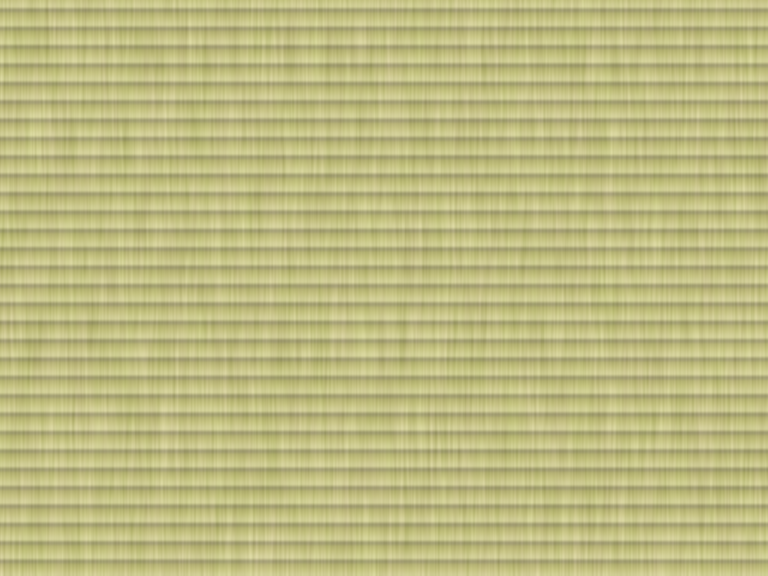
This texture is drawn by a Shadertoy shader. Its source:

```glsl
// Woven rush mat: horizontal ribs with soft dark seams, crossed by fine vertical fibres.

vec2 gradientAt(vec2 cell) {
    vec3 q = fract(cell.xyx * vec3(0.1031, 0.1030, 0.0973));
    q += dot(q, q.yzx + 33.33);
    float angle = 6.2832 * fract((q.x + q.y) * q.z);
    return vec2(cos(angle), sin(angle));
}

// Gradient noise, roughly -0.7 to 0.7
float gradientNoise(vec2 p) {
    vec2 cell = floor(p);
    vec2 f = p - cell;
    vec2 u = f * f * f * (f * (f * 6.0 - 15.0) + 10.0);
    vec2 e = vec2(1.0, 0.0);
    float a = dot(gradientAt(cell), f);
    float b = dot(gradientAt(cell + e.xy), f - e.xy);
    float c = dot(gradientAt(cell + e.yx), f - e.yx);
    float d = dot(gradientAt(cell + e.xx), f - e.xx);
    return mix(mix(a, b, u.x), mix(c, d, u.x), u.y);
}

// Rib shading: t runs from one seam (0) down to the next (1)
vec3 ribColor(float t) {
    vec3 shade = vec3(0.695, 0.682, 0.440);
    vec3 straw = vec3(0.765, 0.754, 0.496);
    vec3 pale = vec3(0.812, 0.802, 0.578);
    vec3 seam = vec3(0.635, 0.620, 0.440);
    vec3 color = mix(shade, straw, smoothstep(0.06, 0.48, t));
    color = mix(color, pale, smoothstep(0.36, 0.76, t));
    float seamMask = max(1.0 - smoothstep(0.0, 0.20, t), smoothstep(0.77, 1.0, t));
    return mix(color, seam, seamMask);
}

void mainImage(out vec4 fragColor, in vec2 fragCoord) {
    vec2 p = fragCoord / iResolution.y;

    // Ribs, counted from the top edge
    float ribs = (1.0 - p.y) * 31.35 - 0.56;
    vec3 color = ribColor(fract(ribs));

    // Long fibres at three widths, with a fainter set of shorter strands
    float fibres = 0.055 * gradientNoise(p * vec2(190.0, 6.0))
                 + 0.036 * gradientNoise(p * vec2(88.0, 8.0) + 41.3)
                 + 0.026 * gradientNoise(p * vec2(31.0, 5.0) + 87.6)
                 + 0.034 * gradientNoise(p * vec2(240.0, 18.0) + 13.7);

    // Slow drift between green and tan strands
    float tint = gradientNoise(p * vec2(24.0, 9.0) + 151.2)
               + 0.7 * gradientNoise(p * vec2(95.0, 12.0) + 63.4);

    color += fibres * vec3(1.0, 0.95, 1.15);
    color += tint * vec3(0.014, -0.002, 0.026);
    fragColor = vec4(clamp(color, 0.0, 1.0), 1.0);
}
```
